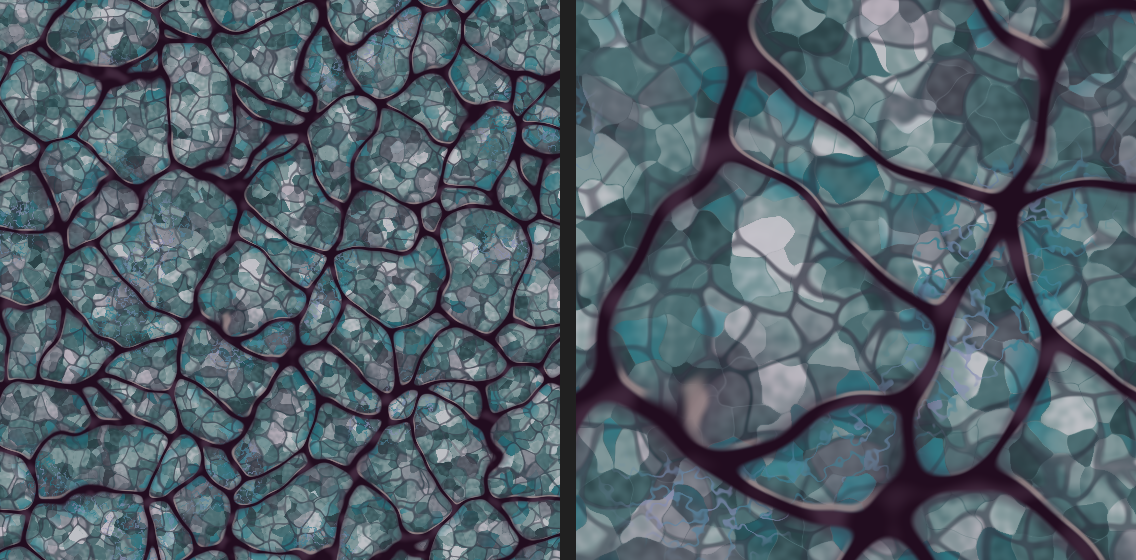
Left, the full canvas; right, a detail of the centre.
Give the GLSL for this texture, as a Shadertoy shader.

```glsl
const float CELL_COUNT = 9.0;       // large cells per canvas height
const float CELL_SPREAD = 0.85;     // variety of large cell sizes
const float CELL_SHARPNESS = 21.0;  // lower values round the corners
const float FACET_COUNT = 47.0;
const float PEBBLE_COUNT = 35.0;
const float VEIN_WIDTH = 0.029;
const float VEIN_SOFTNESS = 0.014;

const vec3 VEIN_DARK = vec3(0.13, 0.05, 0.12);
const vec3 VEIN_LIGHT = vec3(0.25, 0.16, 0.24);
const vec3 RIM = vec3(0.64, 0.56, 0.56);
const vec3 TEAL_DARK = vec3(0.17, 0.26, 0.28);
const vec3 TEAL_MID = vec3(0.30, 0.43, 0.45);
const vec3 TEAL_LIGHT = vec3(0.50, 0.59, 0.60);
const vec3 PALE = vec3(0.74, 0.75, 0.77);
const vec3 MAUVE = vec3(0.45, 0.39, 0.45);
const vec3 CYAN = vec3(0.13, 0.48, 0.54);
const vec3 LILAC = vec3(0.56, 0.56, 0.72);
const vec3 OUTLINE = vec3(0.19, 0.19, 0.25);

struct Cell {
    float border;  // rounded distance to the cell edge
    vec2 normal;   // direction towards the nearest edges
    vec2 seed;
};

vec3 hash(vec2 p) {
    uvec3 v = uvec3(ivec3(ivec2(p), 7)) * 1664525u + 1013904223u;
    for (int i = 0; i < 2; i++) {
        v.x += v.y * v.z;
        v.y += v.z * v.x;
        v.z += v.x * v.y;
        v ^= v >> 16u;
    }
    return vec3(v >> 8u) / 16777216.0;
}

float cornerSlope(vec2 corner, vec2 offset) {
    float angle = 6.2832 * hash(corner).x;
    return dot(vec2(cos(angle), sin(angle)), offset);
}

float gradientNoise(vec2 p) {
    vec2 i = floor(p), f = p - i;
    vec2 u = f * f * f * (f * (f * 6.0 - 15.0) + 10.0);
    vec2 e = vec2(1.0, 0.0);
    float low = mix(cornerSlope(i, f), cornerSlope(i + e, f - e), u.x);
    float high = mix(cornerSlope(i + e.yx, f - e.yx), cornerSlope(i + 1.0, f - 1.0), u.x);
    return 1.4 * mix(low, high, u.y);
}

vec2 warp(vec2 p) {
    return vec2(gradientNoise(p), gradientNoise(p + 31.7));
}

// Weighted Voronoi cells with a smooth minimum over their edges
Cell cells(vec2 p, float spread, float sharpness) {
    vec2 base = floor(p), site = vec2(0.0);
    float best = 1e3;
    Cell cell = Cell(0.0, vec2(0.0), base);
    for (int y = -2; y <= 2; y++)
    for (int x = -2; x <= 2; x++) {
        vec2 grid = base + vec2(x, y);
        vec3 h = hash(grid);
        vec2 d = grid + h.xy - p;
        float power = dot(d, d) - spread * h.z * h.z;
        if (power < best) {
            best = power;
            site = d;
            cell.seed = grid;
        }
    }
    float total = 1e-6;
    for (int y = -2; y <= 2; y++)
    for (int x = -2; x <= 2; x++) {
        vec2 grid = base + vec2(x, y);
        vec3 h = hash(grid);
        vec2 d = grid + h.xy - p, across = d - site;
        float span = length(across);
        if (span < 0.001) continue;
        float power = dot(d, d) - spread * h.z * h.z;
        float weight = exp(-sharpness * (power - best) / (2.0 * span));
        total += weight;
        cell.normal += weight * across / span;
    }
    cell.border = -log(total) / sharpness;
    cell.normal /= total;
    return cell;
}

void mainImage(out vec4 fragColor, in vec2 fragCoord) {
    vec2 uv = fragCoord / iResolution.y;

    // Three scales of cells
    vec2 bend = 0.42 * warp(uv * 6.5) + 0.08 * warp(uv * 19.0 + 7.0);
    Cell large = cells(uv * CELL_COUNT + bend, CELL_SPREAD, CELL_SHARPNESS);
    Cell facet = cells(uv * FACET_COUNT + 80.0 + 0.25 * warp(uv * 60.0), 0.4, 50.0);
    Cell pebble = cells(uv * PEBBLE_COUNT + 190.0 + 0.5 * warp(uv * 26.0), 0.5, 22.0);
    vec3 facetHash = hash(facet.seed + 400.0);
    vec3 pebbleHash = hash(pebble.seed + 700.0);
    float facetFill = smoothstep(-0.02, 0.035, facet.border);
    float pebbleFill = smoothstep(0.0, 0.06, pebble.border);
    float inner = smoothstep(0.03, 0.35, large.border);
    float cloud = gradientNoise(uv * 9.0 + 12.0);

    // Translucent facets, lighter towards the cell centres
    float tone = 0.49 + 0.15 * inner + 0.2 * cloud + 0.12 * gradientNoise(uv * 130.0);
    tone += 0.68 * (facetHash.x - 0.5) * facetFill;
    tone += 0.42 * (pebbleHash.x - 0.5) * pebbleFill;
    tone += 0.3 * smoothstep(0.84, 0.92, facetHash.y) * facetFill * inner;
    vec3 color = mix(TEAL_DARK, TEAL_MID, smoothstep(0.1, 0.5, tone));
    color = mix(color, TEAL_LIGHT, smoothstep(0.5, 0.82, tone));
    color = mix(color, PALE, smoothstep(0.85, 1.15, tone));
    float mauve = smoothstep(0.5, 1.0, pebbleHash.y + 0.5 * gradientNoise(uv * 13.0 + 5.0));
    color = mix(color, MAUVE + 0.35 * (tone - 0.5), 0.55 * mauve * pebbleFill);
    float cyan = smoothstep(0.74, 0.9, facetHash.z) * facetFill * (1.0 - 0.85 * inner);
    color = mix(color, CYAN, 0.7 * cyan);

    // Pebble outlines and patches of fine crinkled lines
    float outline = 1.0 - smoothstep(0.01, 0.1, pebble.border);
    color = mix(color, OUTLINE, outline * (0.5 + 0.3 * cloud));
    vec2 crumple = uv * 52.0 + 60.0 + 0.3 * warp(uv * 150.0);
    float crinkle = 1.0 - smoothstep(0.03, 0.12, abs(gradientNoise(crumple)));
    crinkle *= smoothstep(0.22, 0.42, gradientNoise(uv * 6.0 + 90.0));
    color = mix(color, mix(CYAN, LILAC, facetHash.y), 0.7 * crinkle);

    // Veins with a soft shadow and a broken pale rim
    float grain = gradientNoise(uv * 34.0 + 40.0);
    float width = VEIN_WIDTH + 0.014 * gradientNoise(uv * 11.0 + 70.0) + 0.009 * grain;
    float depth = large.border - width;
    color = mix(color, VEIN_LIGHT, 0.4 * (1.0 - smoothstep(0.0, 0.07, depth)));
    float facing = smoothstep(-0.2, 0.8, dot(large.normal, vec2(-0.4, -0.9)));
    float rim = 1.0 - smoothstep(0.004, 0.02, abs(depth - 0.01));
    vec3 vein = mix(VEIN_DARK, VEIN_LIGHT, smoothstep(0.0, 0.7, grain));
    color = mix(vein, color, smoothstep(-VEIN_SOFTNESS, VEIN_SOFTNESS, depth));
    color = mix(color, RIM, 0.75 * rim * facing * smoothstep(-0.3, 0.3, grain));

    fragColor = vec4(color, 1.0);
}
```
